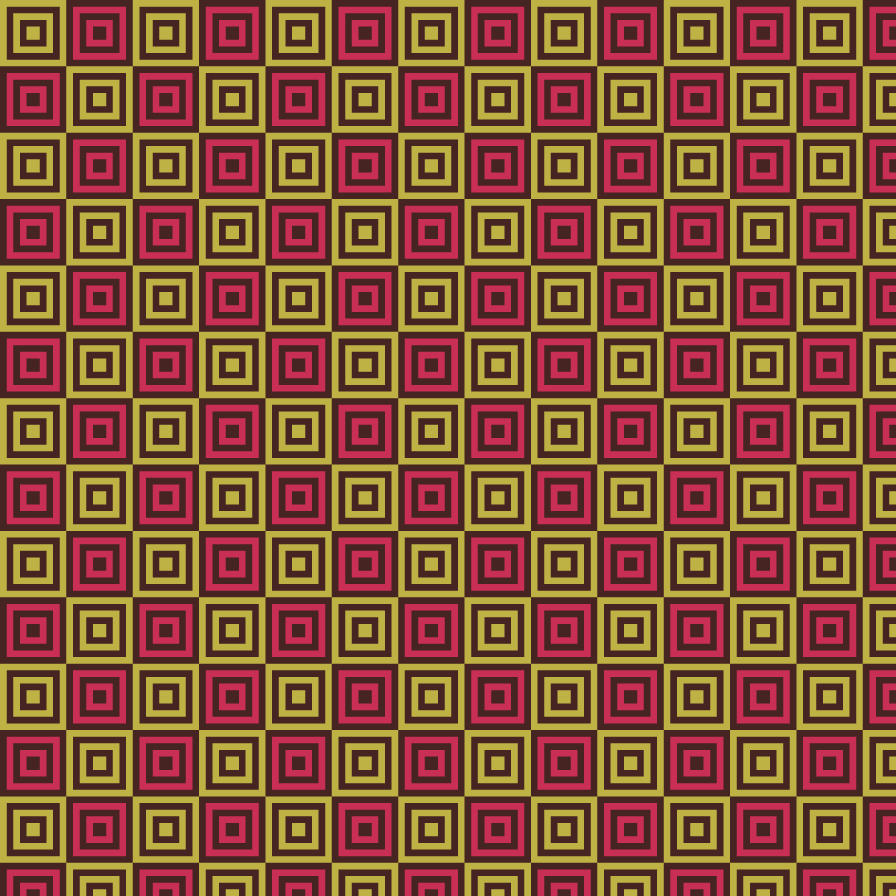
Reproduce this pattern procedurally as a three.js fragment shader.

```glsl
// Checkerboard of concentric square rings, alternating yellow on brown and red on brown.

varying vec2 vUv;

// Unsmoothed colour at a point measured in tiles, counted from the top left.
vec3 tileColor(vec2 p) {
  vec2 cell = floor(p);
  float isRed = mod(cell.x + cell.y, 2.0);

  // Five equal bands from the centre (0) to the tile border (4).
  vec2 fromCentre = abs(fract(p) - 0.5);
  float band = min(floor(10.0 * max(fromCentre.x, fromCentre.y)), 4.0);

  // Yellow fills the even bands of its tiles, red the odd bands of its own.
  float isBrown = mod(band + isRed, 2.0);
  vec3 brown = vec3(0.27, 0.14, 0.13);
  vec3 accent = mix(vec3(0.75, 0.70, 0.27), vec3(0.79, 0.18, 0.33), isRed);
  return mix(accent, brown, isBrown);
}

void main() {
  // Thirteen and a half tiles each way, cut off at the right and bottom.
  vec2 p = vec2(vUv.x, 1.0 - vUv.y) * 13.5;
  vec2 stepX = dFdx(p);
  vec2 stepY = dFdy(p);

  // Average a 4 by 4 grid of samples to smooth ring and tile edges alike.
  vec3 sum = vec3(0.0);
  for (int i = 0; i < 16; i++) {
    float row = floor(float(i) / 4.0);
    vec2 offset = (vec2(float(i) - 4.0 * row, row) + 0.5) / 4.0 - 0.5;
    sum += tileColor(p + stepX * offset.x + stepY * offset.y);
  }
  gl_FragColor = vec4(sum / 16.0, 1.0);
}
```
